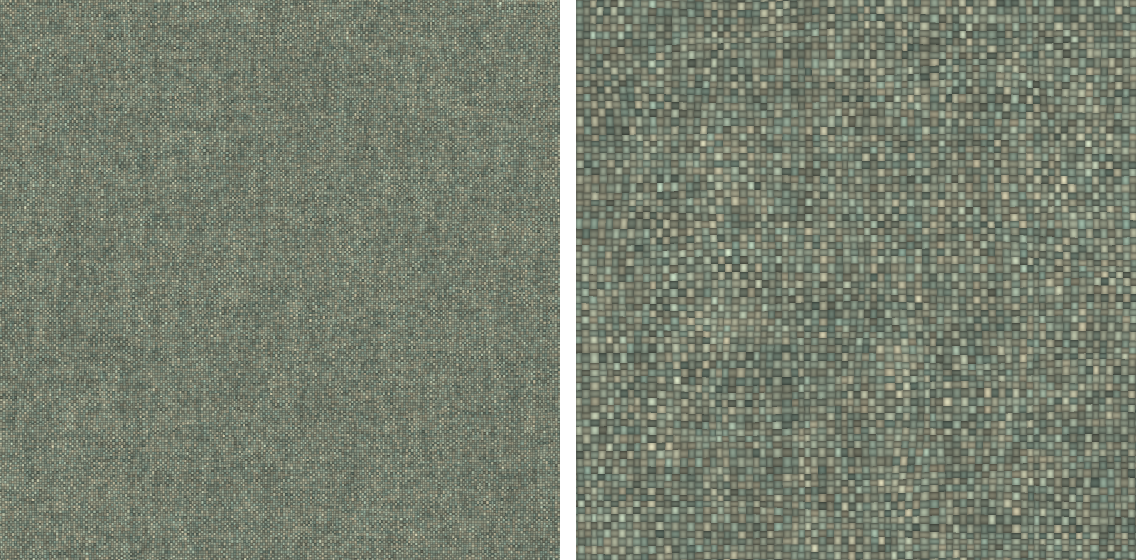
Left, the full canvas; right, a detail of the centre.
This texture is drawn by a WebGL 1 fragment shader. Its source:

```glsl
precision highp float;
// A fine plain-weave cloth in grey green. Pale upright warp floats and darker
// level weft floats alternate over a checkerboard of crossings; hashed tints
// of teal and tan, uneven yarn, thin slubs and pale flecks vary them.
uniform vec2 u_resolution;

const float THREADS = 228.0;

float hash(vec2 p) {
  vec3 q = fract(vec3(p.xyx) * 0.1031);
  q += dot(q, q.yzx + 33.33);
  return fract((q.x + q.y) * q.z);
}

float noise(vec2 p) {
  vec2 i = floor(p);
  vec2 f = fract(p);
  f = f * f * (3.0 - 2.0 * f);
  float low = mix(hash(i), hash(i + vec2(1.0, 0.0)), f.x);
  float high = mix(hash(i + vec2(0.0, 1.0)), hash(i + 1.0), f.x);
  return mix(low, high, f.y);
}

vec3 cloth(vec2 uv) {
  // Threads wander slightly from a straight grid.
  vec2 wander = vec2(noise(uv * vec2(80.0, 14.0)),
                     noise(uv * vec2(14.0, 80.0) + 40.0)) - 0.5;
  vec2 weave = uv * THREADS + wander * 0.8;
  vec2 cell = floor(weave);
  vec2 local = fract(weave) - 0.5;
  float warpOnTop = mod(cell.x + cell.y, 2.0);

  // Each float is dark along its sides and dips gently at its ends.
  vec2 arch = cos(local * 3.14159);
  float across = mix(arch.y, arch.x, warpOnTop);
  float along = mix(arch.x, arch.y, warpOnTop);
  float crown = across * (0.55 + 0.45 * along);
  float light = (0.77 + 0.46 * crown) * mix(0.90, 1.11, warpOnTop);

  // Yarn runs keep their tone over several crossings.
  float warpRun = noise(vec2(cell.x * 7.0, cell.y * 0.24));
  float weftRun = noise(vec2(cell.x * 0.24, cell.y * 7.0) + 90.0);
  float run = mix(weftRun, warpRun, warpOnTop);
  light *= 1.0 + 0.25 * (run - 0.5) + 0.29 * (hash(cell + 17.0) - 0.5);

  // Thin slubs, longer and stronger upright than level.
  float slub = noise(uv * vec2(110.0, 7.0) + 11.0) - 0.5;
  float bar = noise(uv * vec2(9.0, 110.0) + 63.0) - 0.5;
  light *= 1.0 + 0.10 * slub + 0.07 * bar;

  // Pale flecks, only on the warp.
  float fleck = step(0.92, hash(cell + 301.0)) * warpOnTop;
  light += 0.20 * fleck * crown;

  float tint = 0.6 * hash(cell + 155.0) + 0.4 * run;
  vec3 teal = vec3(0.405, 0.485, 0.440);
  vec3 sand = vec3(0.495, 0.474, 0.398);
  return mix(teal, sand, tint) * light;
}

void main() {
  // Four samples per pixel soften the thread edges.
  vec3 color = vec3(0.0);
  for (int y = 0; y < 2; y++) {
    for (int x = 0; x < 2; x++) {
      vec2 offset = vec2(float(x), float(y)) * 0.5 - 0.25;
      color += cloth((gl_FragCoord.xy + offset) / u_resolution.y);
    }
  }
  gl_FragColor = vec4(color * 0.25, 1.0);
}
```
